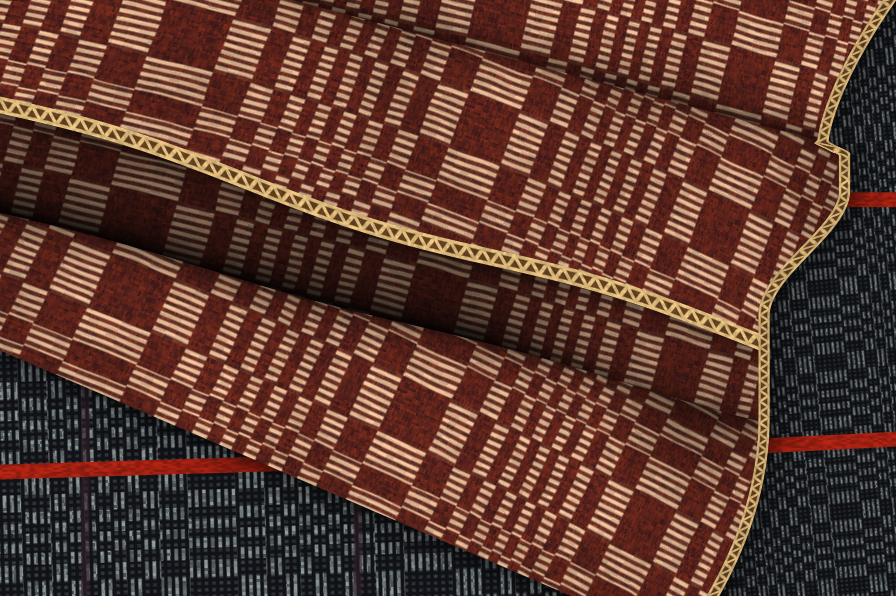
Give the GLSL for this texture, as a Shadertoy shader.

```glsl
// Folded red and cream checked cloth lying over a dark indigo weave.
// Fold borders are simple curves; each layer is a chirped checkerboard whose
// light cells carry yarn stripes. Braided trim is a zigzag between two rails.

const float PI = 3.14159265;

float hash(vec2 p) {
    return fract(sin(dot(p, vec2(127.1, 311.7))) * 43758.5453);
}

float noise(vec2 p) {
    vec2 i = floor(p), f = fract(p);
    f = f * f * (3.0 - 2.0 * f);
    return mix(mix(hash(i), hash(i + vec2(1, 0)), f.x),
               mix(hash(i + vec2(0, 1)), hash(i + vec2(1, 1)), f.x), f.y);
}

float cover(float d, float px) { return clamp(d / px + 0.5, 0.0, 1.0); }

vec2 rotate(vec2 p, float a) {
    return vec2(p.x * cos(a) + p.y * sin(a), p.y * cos(a) - p.x * sin(a));
}

// Phase whose rate is lowest at whole t: one wide cell, then ever thinner ones.
float chirp(float t, float cells, float depth) {
    return cells * (t - depth * sin(2.0 * PI * t) / (2.0 * PI));
}

// Antialiased square wave, -1 to 1
float square(float phase) {
    return clamp(cos(PI * phase) / (PI * 0.7 * fwidth(phase) + 1e-4), -1.0, 1.0);
}

// Red cloth with its widest block at 'centre', threads turned by 'angle'
vec3 redCloth(vec2 p, vec2 centre, float angle, float bend) {
    vec2 q = rotate(p - centre, angle);
    q.y += bend * q.x * q.x;
    q.x += 0.2 * q.x * q.x;
    q += 0.003 * (vec2(noise(p * 22.0), noise(p * 22.0 + 9.0)) - 0.5);
    float check = square(chirp(q.x / 0.463, 14.0, 0.68))
                * square(chirp(q.y / 0.40, 8.0, 0.55));
    float light = 0.5 - 0.5 * check;
    float stripe = 0.5 + 0.5 * square(q.y / 0.0068);
    float fleck = hash(floor(q * vec2(330.0, 120.0)));
    float pick = hash(floor(q * vec2(70.0, 240.0)) + 31.0);
    vec3 maroon = mix(vec3(0.22, 0.09, 0.09), vec3(0.47, 0.17, 0.11), 0.55 * fleck + 0.45 * pick);
    vec3 cream = vec3(0.90, 0.75, 0.60) * (0.88 + 0.18 * pick);
    return mix(maroon, cream, light * (0.08 + 0.88 * stripe));
}

// Indigo ground: pale vertical ticks grouped in uneven checks
vec3 indigoCloth(vec2 p, float angle, float scale) {
    vec2 q = rotate(p, angle) / scale;
    float check = square(chirp(q.x / 0.36, 10.0, 0.6))
                * square(chirp(q.y / 0.19, 8.0, 0.5));
    float light = 0.5 - 0.5 * check;
    float tick = 0.5 + 0.5 * square(q.x / 0.0062);
    float weft = 0.5 + 0.5 * square(q.y / 0.0055);
    float grain = hash(floor(q * vec2(160.0, 190.0)));
    float pale = mix(0.28 * tick * weft, tick * 0.85, light) * (0.45 + 0.6 * grain);
    return mix(vec3(0.065, 0.07, 0.09), vec3(0.64, 0.69, 0.68), pale);
}

// Braid: s runs along it, d across it; returns colour and coverage
vec4 braid(float s, float d, float halfWidth, float px) {
    float t = s / (halfWidth * 2.1);
    float zig = (abs(fract(t) - 0.5) * 4.0 - 1.0) * halfWidth * 0.75;
    float yarn = min(abs(d - zig) * 0.6, abs(abs(d) - halfWidth * 0.82));
    float thread = cover(halfWidth * 0.24 - yarn, px * 1.3);
    vec3 tan_ = mix(vec3(0.38, 0.25, 0.13), vec3(0.88, 0.74, 0.49), thread);
    tan_ *= 0.86 + 0.24 * noise(vec2(s * 190.0, d * 240.0));
    return vec4(tan_, cover(halfWidth - abs(d), px));
}

// Fold borders as heights over x
float backFold(float x)  { return 1.131 - 0.267 * x; }
float trimLine(float x)  { return 0.824 - 0.31 * x + 0.011 * sin(7.6 * x); }
float frontFold(float x) { return 0.643 - 0.272 * x + 0.004 * sin(9.0 * x); }
float lowerHem(float x)  { return 0.412 - 0.43 * x; }

// Right selvage as x over height
float selvage(float y) {
    float low = max(0.3 - y, 0.0) / 0.3;
    float side = 1.288 + 0.135 * smoothstep(0.47, 0.68, y) - 0.085 * low * low;
    float top = 1.386 + 0.114 * pow(max(y - 0.755, 0.0) / 0.245, 1.5);
    return mix(side, top, smoothstep(0.740, 0.765, y));
}

void mainImage(out vec4 fragColor, in vec2 fragCoord) {
    float px = 1.0 / iResolution.y;
    vec2 p = fragCoord * px;
    float back = p.y - backFold(p.x), trim = p.y - trimLine(p.x);
    float front = p.y - frontFold(p.x), hem = (p.y - lowerHem(p.x)) * 0.92;
    float slope = (selvage(p.y + 0.005) - selvage(p.y - 0.005)) / 0.01;
    float side = (selvage(p.y) - p.x) / sqrt(1.0 + min(slope * slope, 1.5));

    // Indigo ground with red bands and faint purple lines
    float right = step(1.1, p.x);
    vec3 ground = mix(indigoCloth(p, 0.03, 1.0), indigoCloth(p, 0.10, 0.66) * 0.85, right);
    float line = min(abs(p.x - 0.143), abs(p.x - 0.60));
    ground = mix(ground, vec3(0.20, 0.12, 0.16), 0.6 * cover(0.007 - line, px));
    float bandY = mix(0.208 + 0.03 * p.x, 0.253 + 0.05 * (p.x - 1.3), right);
    float band = min(abs(p.y - bandY), abs(p.y - 0.665) + 1.0 - right);
    vec3 red = vec3(0.66, 0.13, 0.07) * (0.75 + 0.4 * noise(p * vec2(130.0, 300.0)));
    ground = mix(ground, red, cover(0.0125 - band, px));
    ground *= 1.0 - 0.55 * exp(-max(-max(hem, -1.0), 0.0) * 45.0) * (1.0 - right);
    ground *= 1.0 - 0.55 * right * exp(-max(-side, 0.0) * 38.0);

    // Cloth layers, back to front, each shaded by the fold above it
    vec3 under = redCloth(p, vec2(0.73, 0.497), -0.27, 0.03);
    float deep = 1.0 - smoothstep(0.75, 1.2, p.x);
    under *= mix(0.88, 0.60, deep) * (1.0 - 0.45 * exp(-max(-trim - 0.012, 0.0) * 45.0));
    under *= 1.0 - mix(0.35, 0.92, deep) * exp(-max(front, 0.0) * mix(55.0, 26.0, deep));

    vec3 lower = redCloth(p, vec2(0.696, 0.304), -0.433, 0.05);
    lower *= 1.0 - 0.45 * exp(front * 38.0 * step(front, 0.0));
    lower *= 1.0 - 0.22 * smoothstep(0.22, 0.0, length((p - vec2(1.17, 0.29)) * vec2(1.0, 1.4)));

    vec3 middle = redCloth(p, vec2(0.814, 0.784), -0.358, 0.10);
    middle *= 1.0 - 0.28 * exp(min(back, 0.0) * 40.0);
    middle *= 1.0 - 0.2 * smoothstep(1.25, 1.42, p.x);

    vec3 upper = redCloth(p, vec2(0.84, 0.975), -0.24, 0.05);
    upper *= 1.0 - 0.6 * exp(-max(back, 0.0) * 38.0);

    vec3 cloth = mix(under, lower, cover(-front, px));
    cloth = mix(cloth, middle, cover(trim, px));
    cloth = mix(cloth, upper, cover(back, px));
    cloth *= 0.92 + 0.16 * noise(p * 6.0);
    vec4 seam = braid(p.x * 1.05, trim * 0.95, 0.0135, px);
    cloth = mix(cloth, seam.rgb, seam.a * cover(1.285 - p.x, px));

    vec3 col = mix(ground, cloth, cover(hem, px) * cover(side, px));
    vec4 edge = braid(p.y * 1.1, side - 0.006, 0.0095, px);
    col = mix(col, edge.rgb * 0.94, edge.a * cover(hem, px));
    fragColor = vec4(clamp(col, 0.0, 1.0), 1.0);
}
```
